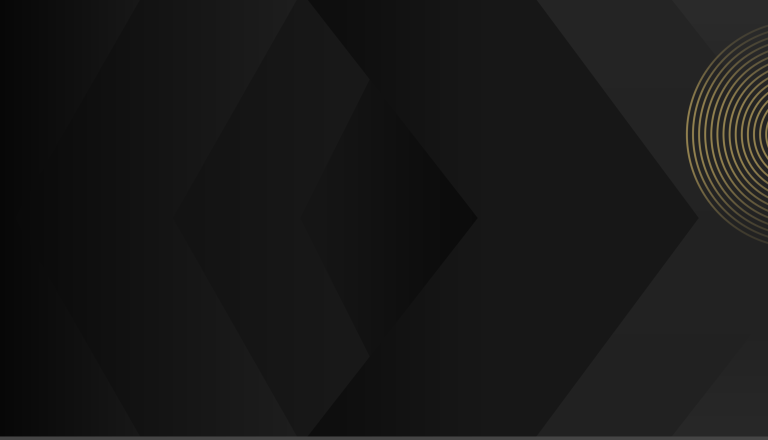
A Shadertoy shader for this background:

```glsl
#define ASPECT 1.7376
#define MID_Y 0.5045
#define RING_CENTER vec2(1.812, 0.6946)
#define RING_RADIUS 0.2579
#define RING_STEP 0.0138
#define RING_HALF_WIDTH 0.0022
#define RING_OPACITY 0.85
#define GOLD vec3(0.65, 0.57, 0.34)
#define STRIP_HEIGHT 0.008
#define STRIP_TONE 0.27

// Soft coverage of the positive side of a signed distance
float cover(float dist, float blur) {
    return smoothstep(-blur, blur, dist);
}

// Distance inside a wedge; facing is 1.0 for a right tip, -1.0 for a left tip
float wedge(vec2 p, float tipX, float slope, float facing) {
    float across = facing * (tipX - p.x) - slope * abs(p.y - MID_Y);
    return across * inversesqrt(1.0 + slope * slope);
}

// Overlapping dark panels, each with its own horizontal gradient
float panelTone(vec2 p, float blur) {
    float farLeft = mix(0.027, 0.092, clamp(p.x / 0.32, 0.0, 1.0));
    float leftBand = mix(0.033, 0.113, clamp(p.x / 0.66, 0.0, 1.0));
    float leftPanel = mix(0.075, 0.095, smoothstep(0.39, 0.84, p.x));
    float innerPanel = mix(0.084, 0.045, smoothstep(0.66, 1.08, p.x));
    float mainPanel = mix(0.052, 0.09, smoothstep(0.68, 1.15, p.x));

    float tone = mix(farLeft, leftBand, cover(wedge(p, 0.034, 0.57, -1.0), blur));
    tone = mix(tone, leftPanel, cover(wedge(p, 0.391, 0.566, -1.0), blur));
    tone = mix(tone, innerPanel, cover(wedge(p, 0.679, 0.5, -1.0), blur));
    tone = mix(mainPanel, tone, cover(wedge(p, 1.081, 0.776, 1.0), blur));

    // Light right side with paler corners
    float rightPanel = mix(0.128, 0.142, p.y);
    float cornerGlow = 0.024 * smoothstep(0.2, 0.5, abs(p.y - MID_Y));
    rightPanel += cornerGlow * cover(-wedge(p, 1.907, 0.78, 1.0), blur);
    return mix(rightPanel, tone, cover(wedge(p, 1.581, 0.74, 1.0), blur));
}

// Concentric lines that fade towards top and bottom
float ringMask(vec2 p, float blur) {
    vec2 offset = p - RING_CENTER;
    float depth = RING_RADIUS - length(offset);
    float gap = abs(fract(depth / RING_STEP + 0.5) - 0.5) * RING_STEP;
    float line = cover(RING_HALF_WIDTH - gap, blur);
    float inside = cover(depth + 0.5 * RING_STEP, blur);
    float fade = 1.0 - 0.8 * smoothstep(0.04, 0.26, abs(offset.y));
    return line * inside * fade * RING_OPACITY;
}

void mainImage(out vec4 fragColor, in vec2 fragCoord) {
    vec2 p = fragCoord / iResolution.xy * vec2(ASPECT, 1.0);
    float blur = 0.7 / iResolution.y;

    vec3 color = vec3(panelTone(p, blur));
    color = mix(color, GOLD, ringMask(p, blur));
    color = mix(color, vec3(STRIP_TONE), cover(STRIP_HEIGHT - p.y, blur));
    fragColor = vec4(color, 1.0);
}
```
